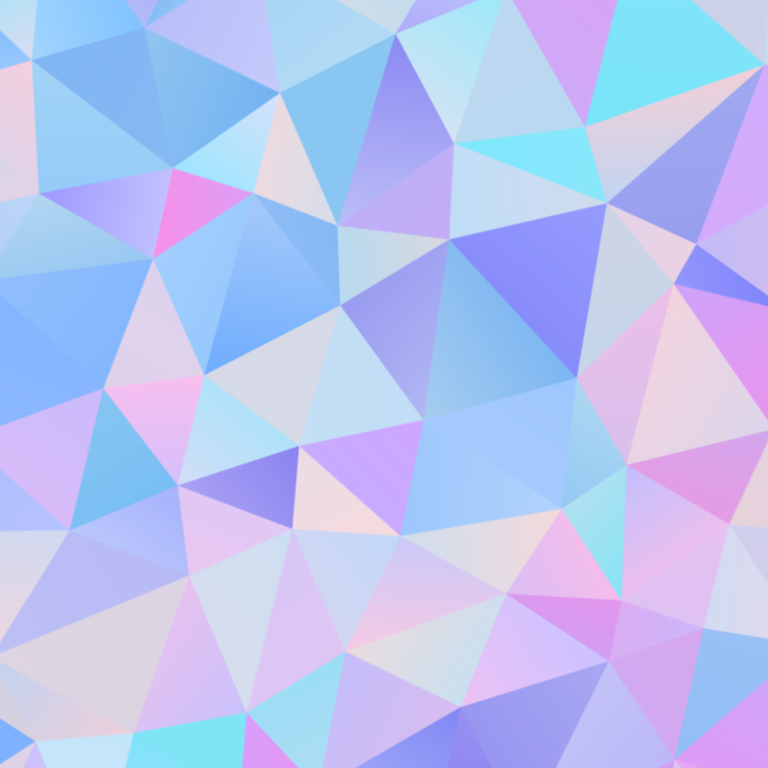
Reproduce this background procedurally as a Shadertoy shader.

```glsl
// Low-poly mosaic of pastel triangles, each filled with its own soft linear gradient.
#define CELL 0.168       // lattice edge length, in canvas heights
#define TILT 0.30        // lattice rotation, in radians
#define JITTER 0.37      // vertex displacement in cells; below 0.43 keeps the mesh valid
#define EDGE 0.0028      // width of the smoothed edges
#define DRIFT 0.8        // pull of blues to the upper left, pinks to the lower right
#define SPREAD 1.1       // colour range inside a family
#define TINT 0.03        // free colour variation per triangle
#define SEED 17.0

const int FAMILIES = 6;
// Families: sky, aqua, periwinkle, pale, lilac, orchid
const vec3 DEEP[FAMILIES] = vec3[FAMILIES](
    vec3(0.44, 0.69, 0.98), vec3(0.50, 0.91, 0.99), vec3(0.52, 0.53, 0.96),
    vec3(0.96, 0.83, 0.85), vec3(0.95, 0.76, 0.91), vec3(0.94, 0.59, 0.91));
const vec3 LIGHT[FAMILIES] = vec3[FAMILIES](
    vec3(0.71, 0.84, 0.96), vec3(0.83, 0.88, 0.96), vec3(0.75, 0.78, 0.98),
    vec3(0.75, 0.85, 0.96), vec3(0.76, 0.76, 0.99), vec3(0.77, 0.69, 0.99));
const float CUMULATIVE[FAMILIES] = float[FAMILIES](0.21, 0.35, 0.45, 0.74, 0.88, 1.0);

vec3 hash3(vec2 id, float salt)
{
    vec3 q = fract(vec3(id, salt + SEED) * vec3(0.1031, 0.1030, 0.0973));
    q += dot(q, q.yxz + 33.33);
    return fract((q.xxy + q.yzz) * q.zyx);
}

float cross2(vec2 a, vec2 b) { return a.x * b.y - a.y * b.x; }

// Signed fullness of a triangle: low for slivers, negative when flipped
float fullness(vec2 a, vec2 b, vec2 c)
{
    vec2 u = b - a, v = c - b, w = a - c;
    return cross2(u, -w) / (dot(u, u) + dot(v, v) + dot(w, w));
}

// Signed distance to the line a-b, positive on its left
float leftOf(vec2 p, vec2 a, vec2 b)
{
    return cross2(b - a, p - a) / max(length(b - a), 1e-5);
}

// Skewed and rotated basis that turns square cells into rhombi
mat2 latticeBasis()
{
    float c = cos(TILT), s = sin(TILT);
    return CELL * mat2(c, s, -s, c) * mat2(1.0, 0.0, 0.5, 0.866);
}

// Lattice point moved to a random place inside a disc
vec2 vertex(mat2 basis, vec2 id)
{
    vec3 h = hash3(id, 1.0);
    float angle = 6.2832 * h.x;
    return basis * id + CELL * JITTER * sqrt(h.y) * vec2(cos(angle), sin(angle));
}

// Gradient fill, running across the triangle in a random direction
vec3 fill(vec2 p, vec2 a, vec2 b, vec2 c, vec2 id, float salt)
{
    vec3 pick = hash3(id, salt), shade = hash3(id, salt + 5.0);
    vec2 centre = (a + b + c) / 3.0 - 0.5;
    float t = pow(pick.x, exp(DRIFT * (centre.y - 0.7 * centre.x)));
    int k = 0;
    for (int i = 0; i < FAMILIES - 1; i++) k += int(t > CUMULATIVE[i]);

    float angle = 6.2832 * pick.y;
    vec2 dir = vec2(cos(angle), sin(angle));
    vec3 span = vec3(dot(a, dir), dot(b, dir), dot(c, dir));
    float low = min(span.x, min(span.y, span.z));
    float high = max(span.x, max(span.y, span.z));
    float along = clamp((dot(p, dir) - low) / max(high - low, 1e-5), 0.0, 1.0);

    float tone = 0.5 + SPREAD * (mix(shade.x, shade.y, along) - 0.5);
    vec3 tint = TINT * (2.0 * hash3(id, salt + 9.0) - 1.0);
    return clamp(mix(DEEP[k], LIGHT[k], tone) + tint, 0.0, 1.0);
}

// Adds a triangle's colour, weighted by its coverage in w
void addTriangle(inout vec4 sum, vec2 p, vec2 a, vec2 b, vec2 c, vec2 id, float salt)
{
    float d = min(leftOf(p, a, b), min(leftOf(p, b, c), leftOf(p, c, a)));
    float width = max(EDGE, 1.0 / iResolution.y);
    float cover = clamp(d / width + 0.5, 0.0, 1.0);
    if (cover > 0.0) sum += cover * vec4(fill(p, a, b, c, id, salt), 1.0);
}

void mainImage(out vec4 fragColor, in vec2 fragCoord)
{
    vec2 p = fragCoord / iResolution.y;
    mat2 basis = latticeBasis();
    vec2 home = floor(inverse(basis) * p);
    vec4 sum = vec4(0.0);

    for (int j = -1; j <= 1; j++)
    for (int i = -1; i <= 1; i++)
    {
        vec2 id = home + vec2(i, j);
        vec2 a = vertex(basis, id), b = vertex(basis, id + vec2(1, 0));
        vec2 c = vertex(basis, id + vec2(1, 1)), d = vertex(basis, id + vec2(0, 1));

        // Split along the diagonal that leaves the fuller triangles
        float splitAC = min(fullness(a, b, c), fullness(a, c, d));
        float splitBD = min(fullness(a, b, d), fullness(b, c, d));
        if (splitAC > splitBD)
        {
            addTriangle(sum, p, a, b, c, id, 20.0);
            addTriangle(sum, p, a, c, d, id, 40.0);
        }
        else
        {
            addTriangle(sum, p, a, b, d, id, 20.0);
            addTriangle(sum, p, b, c, d, id, 40.0);
        }
    }
    fragColor = vec4(sum.rgb / max(sum.a, 1e-4), 1.0);
}
```
